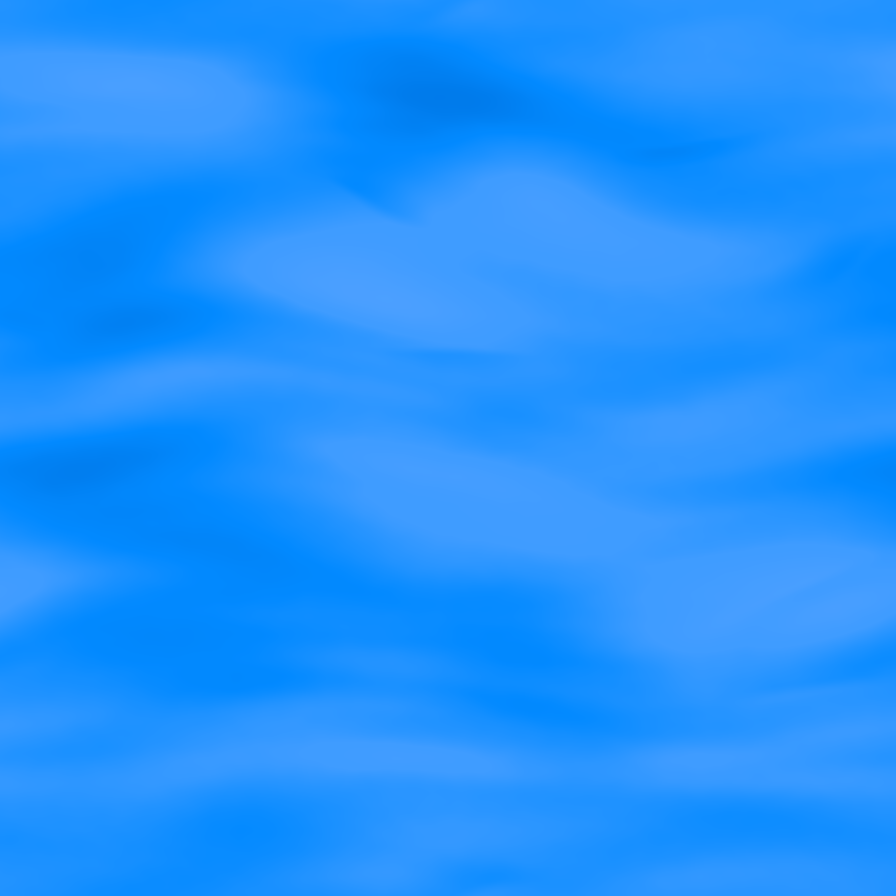
Give the GLSL for this texture, as a Shadertoy shader.

```glsl
// Soft blue water: broad, horizontally stretched patches of light and shade.
// Octaves of wrapping gradient noise are bent by a wrapping domain warp, crossed
// by a few one-sided dark creases and toned through a five-stop blue ramp.

const vec2 BROAD_CELLS = vec2(2.0, 5.0);    // whole numbers keep the tile seamless
const vec2 FINE_CELLS = vec2(3.0, 11.0);
const vec2 STREAK_CELLS = vec2(5.0, 23.0);
const vec2 MOTTLE_CELLS = vec2(40.0, 64.0);
const vec2 SWAY_CELLS = vec2(2.0, 6.0);
const vec2 TILT_CELLS = vec2(2.0, 4.0);
const vec2 CREASE_CELLS = vec2(2.0, 8.0);
const vec2 CREASE_MASK_CELLS = vec2(3.0, 5.0);
const float FINE_WEIGHT = 0.38;
const float STREAK_WEIGHT = 0.10;
const float MOTTLE_WEIGHT = 0.012;
const float CREASE_WEIGHT = 0.13;
const float SWAY = 0.20;                    // sideways warp, in canvas widths
const float TILT = 0.11;                    // vertical warp, in canvas heights
const float NOISE_SPREAD = 0.160;           // typical deviation of the summed noise
const float TONE_SHIFT = 0.06;              // lifts the whole toward the light end

const vec3 DEEP_BLUE = vec3(0.00, 0.48, 0.92);
const vec3 STRONG_BLUE = vec3(0.01, 0.54, 1.00);
const vec3 MID_BLUE = vec3(0.13, 0.575, 1.00);
const vec3 LIGHT_BLUE = vec3(0.245, 0.61, 1.00);
const vec3 PALE_BLUE = vec3(0.31, 0.63, 1.00);

// Integer hash giving a gradient with components in -1..1
vec2 hashGradient(vec2 cell, uint seed) {
    uvec2 q = uvec2(cell) + uvec2(seed * 37u, seed * 101u);
    uint h = q.x * 1597334673u ^ q.y * 3812015801u;
    h = (h ^ (h >> 16)) * 2146121005u;
    h = (h ^ (h >> 15)) * 2221713035u;
    h ^= h >> 16;
    return vec2(h & 65535u, h >> 16) / 32767.5 - 1.0;
}

// Contribution of one lattice corner, wrapped to the tile
float corner(vec2 cell, vec2 offset, vec2 local, vec2 cells, uint seed) {
    return dot(hashGradient(mod(cell + offset, cells), seed), local - offset);
}

// Gradient noise that repeats once per unit square
float wrapNoise(vec2 uv, vec2 cells, uint seed) {
    vec2 p = uv * cells;
    vec2 cell = floor(p);
    vec2 f = p - cell;
    vec2 w = f * f * f * (f * (f * 6.0 - 15.0) + 10.0);
    float low = mix(corner(cell, vec2(0, 0), f, cells, seed),
                    corner(cell, vec2(1, 0), f, cells, seed), w.x);
    float high = mix(corner(cell, vec2(0, 1), f, cells, seed),
                     corner(cell, vec2(1, 1), f, cells, seed), w.x);
    return mix(low, high, w.y);
}

// Dark fold, soft on one side and crisp on the other, present only in places
float crease(vec2 p) {
    float fold = wrapNoise(p, CREASE_CELLS, 11u);
    float profile = smoothstep(-0.22, 0.0, fold) * (1.0 - smoothstep(0.0, 0.07, fold));
    return profile * smoothstep(0.08, 0.30, wrapNoise(p, CREASE_MASK_CELLS, 13u));
}

// Blue ramp over the tone, measured in typical deviations from the mean
vec3 waterColor(float tone) {
    vec3 color = mix(DEEP_BLUE, STRONG_BLUE, smoothstep(-2.2, -0.7, tone));
    color = mix(color, MID_BLUE, clamp((tone + 0.8) / 0.85, 0.0, 1.0));
    color = mix(color, LIGHT_BLUE, clamp((tone - 0.05) / 0.8, 0.0, 1.0));
    return mix(color, PALE_BLUE, smoothstep(0.8, 2.4, tone));
}

void mainImage(out vec4 fragColor, in vec2 fragCoord) {
    vec2 uv = fragCoord / iResolution.xy;

    // Shear and squeeze the patches into long shapes of uneven height
    vec2 warp = vec2(SWAY * wrapNoise(uv, SWAY_CELLS, 3u),
                     TILT * wrapNoise(uv, TILT_CELLS, 5u));
    vec2 p = uv + warp;

    // Broad patches, smaller ones, faint streaks and a trace of mottle
    float waves = wrapNoise(p, BROAD_CELLS, 1u)
                + FINE_WEIGHT * wrapNoise(p, FINE_CELLS, 2u)
                + STREAK_WEIGHT * wrapNoise(p, STREAK_CELLS, 7u)
                + MOTTLE_WEIGHT * wrapNoise(uv, MOTTLE_CELLS, 9u)
                - CREASE_WEIGHT * crease(p);

    fragColor = vec4(waterColor(waves / NOISE_SPREAD + TONE_SHIFT), 1.0);
}
```
